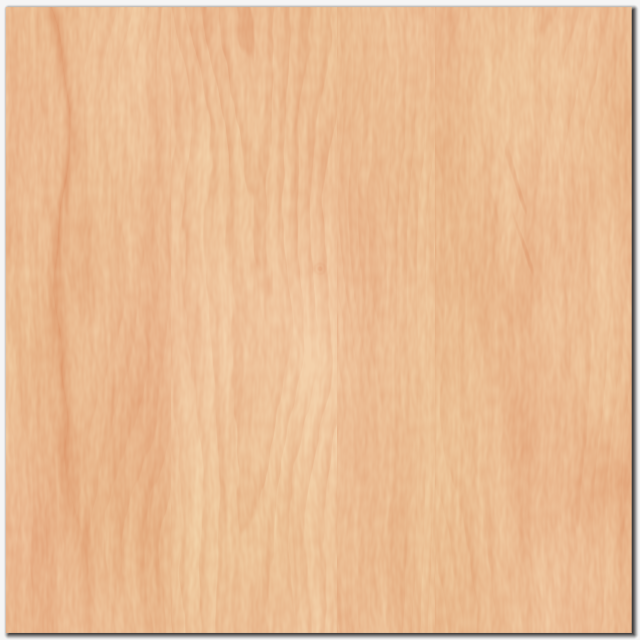
A three.js fragment shader for this texture:

```glsl
// Pale beech-like wood planks with vertical grain, framed by a thin white margin and drop shadow.
varying vec2 vUv;

vec2 hashGradient(vec2 cell) {
  float angle = 6.2832 * fract(sin(dot(cell, vec2(127.1, 311.7))) * 43758.55);
  return vec2(cos(angle), sin(angle));
}

// Gradient noise, roughly -0.7 to 0.7
float noise(vec2 p) {
  vec2 i = floor(p), f = fract(p);
  vec2 u = f * f * f * (f * (f * 6.0 - 15.0) + 10.0);
  float a = dot(hashGradient(i), f);
  float b = dot(hashGradient(i + vec2(1.0, 0.0)), f - vec2(1.0, 0.0));
  float c = dot(hashGradient(i + vec2(0.0, 1.0)), f - vec2(0.0, 1.0));
  float d = dot(hashGradient(i + 1.0), f - 1.0);
  return mix(mix(a, b, u.x), mix(c, d, u.x), u.y);
}

float fbm(vec2 p) {
  float sum = 0.0, amplitude = 1.0;
  for (int i = 0; i < 3; i++) {
    sum += amplitude * noise(p);
    p = p * 2.03 + 17.3;
    amplitude *= 0.5;
  }
  return sum;
}

float boxDistance(vec2 p, vec2 halfSize) {
  vec2 d = abs(p) - halfSize;
  return length(max(d, 0.0)) + min(max(d.x, d.y), 0.0);
}

// Soft round spot, squeezed by the given radii
float spot(vec2 p, vec2 radii) {
  p /= radii;
  return exp(-dot(p, p));
}

// Nested arches that run into long vertical lines at the flanks
float growthRings(vec2 p, float middle, float width, float plank) {
  vec2 shift = vec2(plank * 7.3, plank * 3.1);
  float d = (p.x - middle) / width + 0.22 * noise(p * vec2(5.0, 2.8) + shift);
  float level = 11.0 * sqrt(d * d + 0.012) - 2.4 * p.y;
  level += 0.55 * fbm(p * vec2(9.0, 3.5) + shift);
  level += 0.16 * noise(p * vec2(95.0, 24.0));
  float phase = fract(level);
  return smoothstep(0.3, 0.88, phase) * (1.0 - smoothstep(0.88, 1.0, phase));
}

// Darkness of the wood, 0 pale to 1 reddish tan
float woodTone(vec2 p) {
  // Planks: left and right edge of the one at this place
  vec2 span = p.x < 0.267 ? vec2(0.0, 0.267) :
              p.x < 0.527 ? vec2(0.267, 0.527) :
              p.x < 0.68 ? vec2(0.527, 0.68) : vec2(0.68, 1.0);
  float plank = floor(span.x * 10.0);
  float width = span.y - span.x;
  vec2 q = p + vec2(0.012 * noise(p * vec2(3.0, 4.0) + plank), plank * 1.7);

  // Broad tints and long streaks
  float tone = 0.36 + 0.09 * sin(plank * 2.4 + 0.6);
  tone += 0.34 * fbm(q * vec2(7.0, 1.7));
  tone += 0.2 * noise(q * vec2(26.0, 1.5));

  // Rings, strongest in the second plank
  float ringStrength = abs(p.x - 0.397) < 0.13 ? 0.4 : 0.17;
  ringStrength *= 0.75 + 0.7 * noise(q * vec2(6.0, 3.0) + 5.0);
  tone += ringStrength * (growthRings(p, mix(span.x, span.y, 0.46), width, plank) - 0.25);

  // Fine fibres and short pores
  tone += 0.2 * noise(q * vec2(75.0, 4.0));
  tone += 0.24 * noise(q * vec2(150.0, 15.0));
  tone += 0.22 * noise(q * vec2(190.0, 55.0));

  // Wandering mineral streak
  float streakX = 0.137 - 0.06 * p.y + 0.045 * noise(vec2(p.y * 3.2, 4.7));
  float off = p.x - streakX;
  float streakWidth = 0.009 + 0.012 * abs(noise(vec2(p.y * 5.0, 9.1)));
  float streakFade = smoothstep(0.0, 0.4, p.y);
  tone += streakFade * (0.38 * exp(-off * off / (streakWidth * streakWidth))
        + 0.3 * exp(-abs(off + 0.01 * noise(p.yy * 8.0)) / 0.003));

  // Small knots and a warm patch at the lower right
  float ripple = 0.75 + 0.25 * sin(length(p - vec2(0.5, 0.58)) * 900.0);
  tone += 0.45 * ripple * spot(p - vec2(0.5, 0.58), vec2(0.012, 0.009));
  tone += 0.35 * spot(p - vec2(0.395, 0.585), vec2(0.006, 0.01));
  tone += 0.4 * spot(p - vec2(0.95, 0.26) + 0.04 * noise(p * 12.0), vec2(0.05, 0.08));

  // Slanting flecks in the right-hand part
  vec2 fleck = vec2(p.x + 0.28 * p.y, p.y) * vec2(65.0, 10.0);
  tone += 0.5 * smoothstep(0.2, 0.5, noise(fleck)) * spot(p - vec2(0.81, 0.66), vec2(0.035, 0.18));

  // Faint seam
  return tone + 0.1 * exp(-abs(p.x - span.x) / 0.0015);
}

void main() {
  float tone = clamp(woodTone(vUv), -0.15, 1.25);
  vec3 wood = mix(vec3(0.945, 0.8, 0.64), vec3(0.89, 0.645, 0.475), tone);
  wood += vec3(0.005, -0.008, 0.008) * noise(vUv * vec2(5.0, 3.0) + 31.0);

  // White margin with the shadow falling to the lower right
  float shadow = boxDistance(vUv - vec2(0.502, 0.497), vec2(0.488));
  vec3 margin = mix(vec3(0.22, 0.21, 0.21), vec3(0.96), smoothstep(-0.003, 0.009, shadow));
  float board = boxDistance(vUv - vec2(0.498, 0.5), vec2(0.489));
  gl_FragColor = vec4(mix(wood, margin, smoothstep(-0.001, 0.001, board)), 1.0);
}
```
